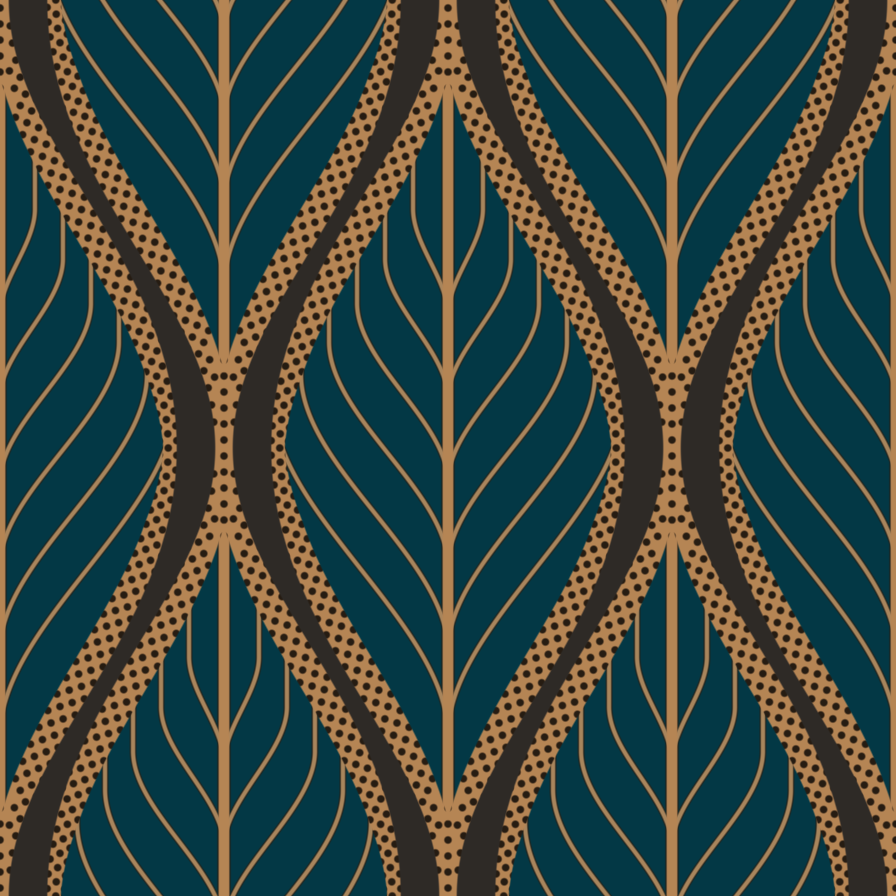
This pattern is drawn by a WebGL 2 fragment shader. Its source:

```glsl
#version 300 es
precision highp float;

uniform vec2 u_resolution;
out vec4 fragColor;

const float PI = 3.14159265;
const vec3 TEAL = vec3(0.01, 0.22, 0.27);
const vec3 OCHRE = vec3(0.71, 0.52, 0.33);
const vec3 VEIN = vec3(0.66, 0.52, 0.36);
const vec3 CHARCOAL = vec3(0.18, 0.165, 0.15);
const vec3 DARK_BROWN = vec3(0.15, 0.11, 0.07);

const float DOT_STEP = 2.0 / 56.0;
const float DOT_RADIUS = 0.0083;
const float MIDRIB = 0.012;

// Soft coverage of a signed distance
float cover(float d, float soft) {
    return 1.0 - smoothstep(-soft, soft, d);
}

// Half width of the ogee at height y
float ogee(float y) {
    return 0.25 + 0.1875 * cos(PI * y);
}

float ogeeSlope(float y) {
    return -0.1875 * PI * sin(PI * y);
}

// Distance to the staggered dots that run parallel to the ogee
float bandDots(vec2 p) {
    float d = 1.0;
    float slope = ogeeSlope(p.y);
    float normalY = slope / sqrt(1.0 + slope * slope);
    for (int row = 0; row < 4; row++) {
        float offset = 0.023 + 0.0195 * float(row);
        float stagger = 0.5 * mod(float(row), 2.0);
        float nearest = round((p.y - normalY * offset) / DOT_STEP - stagger);
        for (int j = -1; j <= 1; j++) {
            float y = (nearest + float(j) + stagger) * DOT_STEP;
            vec2 center = vec2(ogee(y), y) + offset * normalize(vec2(-1.0, ogeeSlope(y)));
            if (center.x > 0.021) d = min(d, length(p - center) - DOT_RADIUS);
        }
    }
    // Single column on the axis where two bands meet
    float axisY = (fract(p.y / DOT_STEP) - 0.5) * DOT_STEP;
    return min(d, length(vec2(p.x, axisY)) - DOT_RADIUS);
}

// Distance to the centre line of the S-curved side veins
float sideVeins(vec2 p) {
    float d = 1.0;
    for (int i = 0; i < 6; i++) {
        float k = float(i);
        float root = 0.31 - 0.182 * k;
        float rise = 0.273 + 0.078 * k + 0.0078 * k * k;
        float reach = 0.078 + 0.0625 * k;
        float u = clamp(((p.y - root) / rise + 0.05) / 0.87, 0.0, 1.0);
        float x = reach * u * u * (3.0 - 2.0 * u);
        float slope = reach * 6.0 * u * (1.0 - u) / (0.87 * rise);
        d = min(d, abs(p.x - x) / sqrt(1.0 + slope * slope));
    }
    return d;
}

// Teal leaf with outlined veins
vec3 leafColor(vec2 p, float soft) {
    float side = sideVeins(p);
    float rib = p.x - MIDRIB;
    vec3 color = mix(TEAL, DARK_BROWN, 0.8 * cover(min(side - 0.0075, rib - 0.003), soft));
    color = mix(color, VEIN, cover(side - 0.0048, soft));
    return mix(color, OCHRE, cover(rib, soft));
}

void main() {
    // Two columns across, one full ogee down, each column mirrored
    vec2 q = 2.0 * gl_FragCoord.xy / u_resolution - 1.0;
    vec2 p = vec2(abs(fract(q.x + 0.5) - 0.5), q.y);
    float soft = max(0.0026, 1.5 / min(u_resolution.x, u_resolution.y));

    // Half-drop: points beyond the ogee belong to the neighbouring leaf
    if (p.x > ogee(p.y)) p = vec2(0.5 - p.x, p.y > 0.0 ? p.y - 1.0 : p.y + 1.0);

    float slope = ogeeSlope(p.y);
    float gap = ogee(p.y) - p.x;
    float stretch = sqrt(1.0 + slope * slope);
    float steepness = abs(sin(PI * p.y));

    // Dotted band
    vec3 color = mix(OCHRE, DARK_BROWN, cover(bandDots(p), soft));

    // Leaf inside the band
    float bandWidth = 0.073 + 0.012 * min(1.0, 2.0 * steepness);
    float leafEdge = bandWidth - gap / stretch;
    color = mix(color, leafColor(p, soft), cover(leafEdge, soft));

    // Dark ribbon, swelling where the bands meet
    float ribbon = 0.022 + 0.021 * (1.0 - steepness * steepness);
    color = mix(color, CHARCOAL, cover((gap - ribbon) / stretch, soft));

    fragColor = vec4(color, 1.0);
}
```
